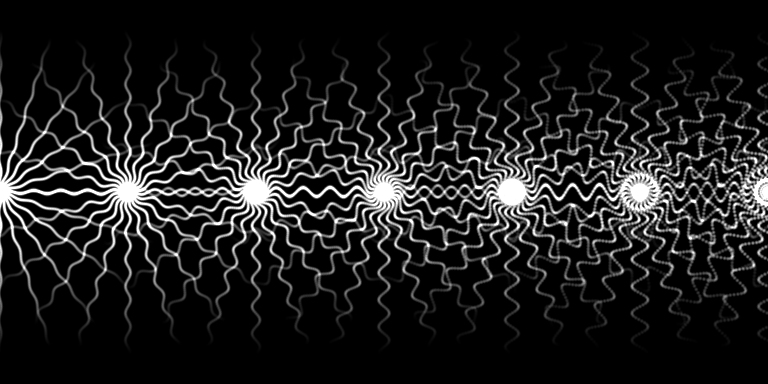
Give the GLSL for this background, as a WebGL 2 fragment shader.

```glsl
#version 300 es
precision highp float;
// A row of bright bursts on black. Each burst sends out evenly turned rays,
// drawn as chains of soft dots that sway sideways in a sine wave.
// The sway grows from left to right, so that the dots spread apart there.

uniform vec2 u_resolution;
out vec4 fragColor;

#define BURSTS 7
#define RAYS 20
#define BURST_GAP 0.3333
#define RAY_LENGTH 0.42
#define WAVELENGTH 0.0702
#define SWAY_FIRST 0.003
#define SWAY_GROWTH 0.0036
#define DOT_STEP 0.0042
#define DOT_RADIUS 0.007
#define BRIGHTNESS 0.88

const float TAU = 6.2831853;

// Sideways offset of a ray at a distance from its burst.
float sway(float along, float burst) {
    float amplitude = SWAY_FIRST + SWAY_GROWTH * burst;
    float phase = along / WAVELENGTH + 0.25 * burst;
    return amplitude * min(1.0, along / 0.02) * sin(TAU * phase);
}

// Light of the few dots of one ray that lie close to q (along, across).
float rayLight(vec2 q, float burst) {
    float nearest = floor(q.x / DOT_STEP + 0.5);
    float light = 0.0;
    for (int j = -2; j <= 2; j++) {
        float along = (nearest + float(j)) * DOT_STEP;
        if (along < 0.0 || along > RAY_LENGTH) continue;
        float d = distance(q, vec2(along, sway(along, burst)));
        float fade = 1.0 - along / RAY_LENGTH;
        light += fade * (1.0 - smoothstep(0.0, DOT_RADIUS, d));
    }
    return light;
}

// Sum of all rays around one burst.
float burstLight(vec2 p, float burst) {
    float reach = SWAY_FIRST + SWAY_GROWTH * burst + DOT_RADIUS;
    float light = 0.0;
    if (length(p) > RAY_LENGTH + reach) return light;
    for (int i = 0; i < RAYS; i++) {
        float angle = TAU * float(i) / float(RAYS);
        vec2 dir = vec2(cos(angle), sin(angle));
        vec2 q = vec2(dot(p, dir), dot(p, vec2(-dir.y, dir.x)));
        if (q.x > -reach && abs(q.y) < reach) light += rayLight(q, burst);
    }
    return light;
}

void main() {
    // Canvas height is one unit, with the bursts on the middle line.
    vec2 p = gl_FragCoord.xy / u_resolution.y - vec2(0.0, 0.5);
    float light = 0.0;
    for (int i = 0; i < BURSTS; i++) {
        float burst = float(i);
        light += burstLight(p - vec2(burst * BURST_GAP, 0.0), burst);
    }
    fragColor = vec4(vec3(min(1.0, BRIGHTNESS * light)), 1.0);
}
```
